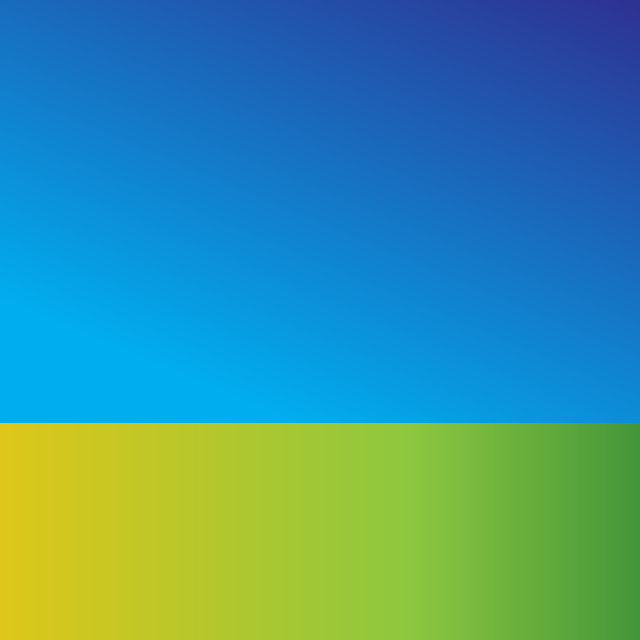
Reproduce this background procedurally as a WebGL 2 fragment shader.

```glsl
#version 300 es
precision highp float;
// Flat landscape of two gradients: a tilted sky fading from cyan to indigo
// over a ground band that runs from gold through lime to deep green.
// Each gradient is a clamped ramp; a thin smoothstep joins them.

uniform vec2 u_resolution;
out vec4 fragColor;

// Linear ramp tilted toward the upper right, flat cyan at the lower left
vec3 skyColor(vec2 p) {
    vec3 cyan = vec3(0.0, 0.682, 0.937);
    vec3 indigo = vec3(0.18, 0.192, 0.573);
    float t = 1.0 + dot(p - 1.0, vec2(0.47, 1.12));
    return mix(cyan, indigo, clamp(t, 0.0, 1.0));
}

// Horizontal ramp with three colour stops
vec3 groundColor(float x) {
    vec3 gold = vec3(0.871, 0.78, 0.1);
    vec3 lime = vec3(0.553, 0.78, 0.247);
    vec3 green = vec3(0.265, 0.588, 0.228);
    float limeStop = 0.643;
    vec3 color = mix(gold, lime, clamp(x / limeStop, 0.0, 1.0));
    return mix(color, green, clamp((x - limeStop) / (1.0 - limeStop), 0.0, 1.0));
}

void main() {
    vec2 p = gl_FragCoord.xy / u_resolution;

    // Horizon with an edge about one pixel wide
    float halfEdge = 0.5 / u_resolution.y;
    float sky = smoothstep(-halfEdge, halfEdge, p.y - 0.339);

    fragColor = vec4(mix(groundColor(p.x), skyColor(p), sky), 1.0);
}
```
